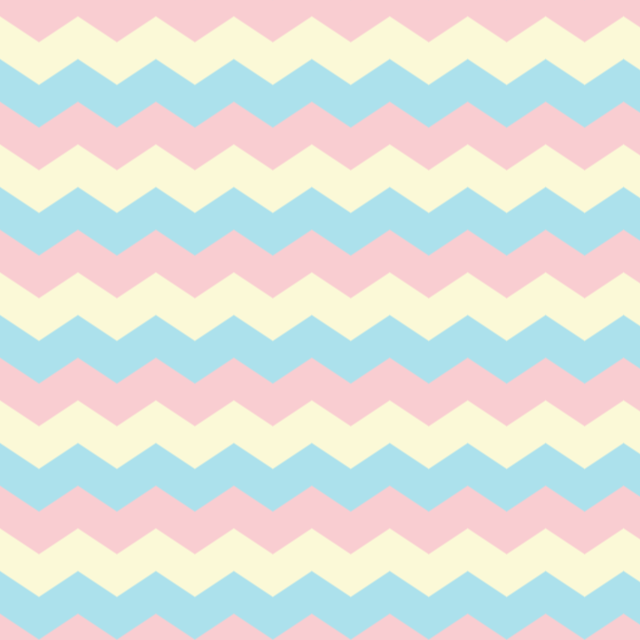
Give the GLSL for this pattern, as a Shadertoy shader.

```glsl
const vec3 CREAM = vec3(0.984, 0.978, 0.843);
const vec3 BLUE  = vec3(0.675, 0.882, 0.925);
const vec3 PINK  = vec3(0.976, 0.804, 0.820);

const float ZIGZAG_WIDTH  = 0.1218;     // peak to peak
const float ZIGZAG_HEIGHT = 0.0404;     // peak to trough
const float STRIPE_HEIGHT = 1.0 / 15.0; // three stripes per colour cycle
const float FIRST_PEAK    = 0.0256;     // top of the first cream stripe
const float EDGE_SOFTNESS = 0.002;      // half width of an edge blend

// 0 at each peak, 1 at each trough
float triangleWave(float x) {
    return 1.0 - abs(2.0 * fract(x) - 1.0);
}

vec3 stripeColor(float index) {
    float k = mod(index + 0.5, 3.0);
    return k < 1.0 ? CREAM : k < 2.0 ? BLUE : PINK;
}

void mainImage(out vec4 fragColor, in vec2 fragCoord) {
    vec2 uv = fragCoord / iResolution.y;

    // Depth below the first zigzag edge, counted in stripes
    float zigzag = ZIGZAG_HEIGHT * triangleWave(uv.x / ZIGZAG_WIDTH);
    float depth = (1.0 - uv.y - FIRST_PEAK - zigzag) / STRIPE_HEIGHT;

    // Perpendicular distance to the nearest edge
    float edge = floor(depth + 0.5);
    float slope = 2.0 * ZIGZAG_HEIGHT / ZIGZAG_WIDTH;
    float dist = (depth - edge) * STRIPE_HEIGHT / length(vec2(1.0, slope));

    // Blend the stripes above and below that edge
    float blur = max(EDGE_SOFTNESS, 0.75 / iResolution.y);
    vec3 color = mix(stripeColor(edge - 1.0), stripeColor(edge),
                     smoothstep(-blur, blur, dist));
    fragColor = vec4(color, 1.0);
}
```
